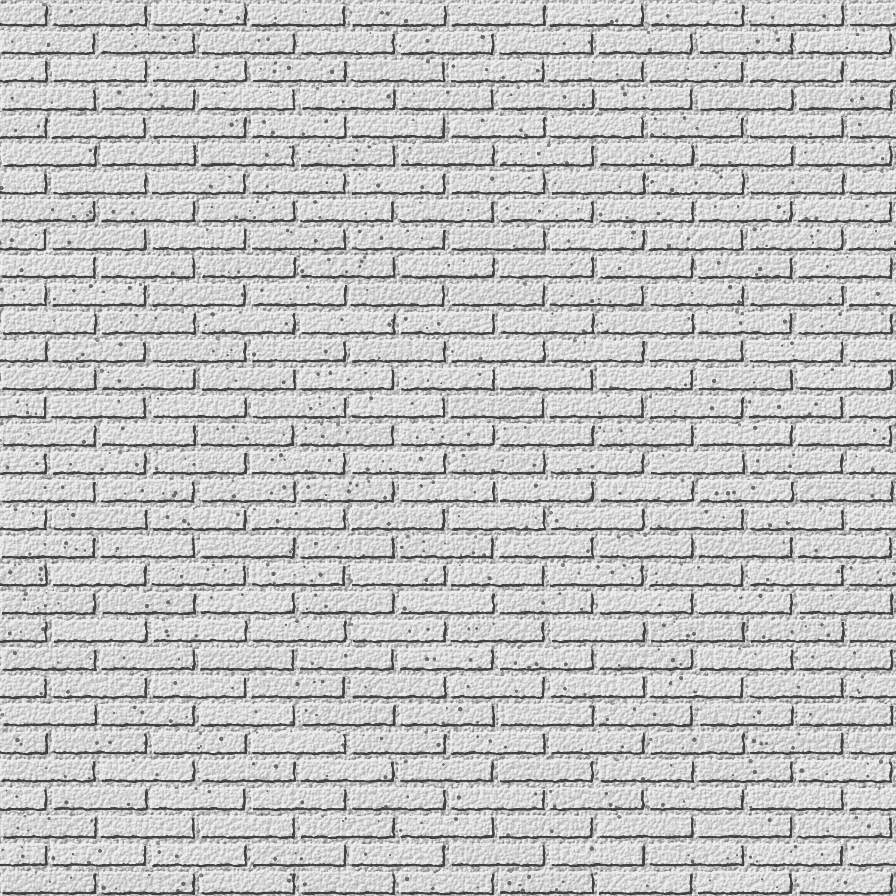
Write a Shadertoy shader that draws this texture.

```glsl
#define TAU 6.28318
#define COLS 9.0
#define ROWS 32.0
#define HALF_BRICK vec2(1.665, 0.365) // in row heights
#define LINE_WIDTH 0.085              // in row heights
#define BRICK_TONE 0.84
#define MORTAR_TONE 0.785
#define LINE_TONE 0.25
#define PIT_TONE 0.36
#define GRAIN_DEPTH 0.30
#define GRAIN_STEP 0.0018
#define PIT_SHARE 0.13

vec2 hash2(vec2 c) {
    vec3 q = fract(c.xyx * vec3(0.1031, 0.1030, 0.0973));
    q += dot(q, q.yzx + 33.33);
    return fract((q.xx + q.yz) * q.zy);
}

// Wrapping cellular noise: distance to the nearest point, and its random value
vec2 cellular(vec2 uv, float cells) {
    vec2 p = uv * cells, base = floor(p);
    vec2 nearest = vec2(9.0, 0.0);
    for (int j = -1; j <= 1; j++)
    for (int i = -1; i <= 1; i++) {
        vec2 cell = base + vec2(i, j);
        vec2 wrapped = mod(cell, cells);
        float dist = length(cell + hash2(wrapped + 3.7) - p);
        if (dist < nearest.x) nearest = vec2(dist, hash2(wrapped + 71.3).x);
    }
    return nearest;
}

// Height of the rough plaster surface
float grainHeight(vec2 uv) {
    return -cellular(uv, 176.0).x - 0.6 * cellular(uv, 290.0).x;
}

// Slight unevenness of the courses, periodic over the canvas
vec2 wobble(vec2 uv) {
    vec2 a = sin(TAU * vec2(23.0 * uv.x + 41.0 * uv.y, 19.0 * uv.x - 27.0 * uv.y));
    vec2 b = sin(TAU * vec2(67.0 * uv.y - 31.0 * uv.x, 53.0 * uv.x + 11.0 * uv.y));
    return 0.011 * (a + b);
}

// Signed distance to the brick, in row heights; also gives its wrapped index
float brickDistance(vec2 uv, out vec2 id) {
    float row = floor(uv.y * ROWS);
    float x = uv.x * COLS - (mod(row, 2.0) < 0.5 ? 0.97 : 0.48);
    id = vec2(mod(floor(x), COLS), mod(row, ROWS));
    vec2 jitter = hash2(id + 17.0) - 0.5;
    vec2 local = vec2((fract(x) - 0.5) * ROWS / COLS, fract(uv.y * ROWS) - 0.515);
    local += wobble(uv) + jitter * vec2(0.07, 0.02);
    vec2 q = abs(local) - HALF_BRICK + 0.03;
    return length(max(q, 0.0)) + min(max(q.x, q.y), 0.0) - 0.03;
}

void mainImage(out vec4 fragColor, in vec2 fragCoord) {
    vec2 uv = fragCoord / iResolution.xy;
    float soft = 0.55 * ROWS / iResolution.y;
    vec2 toLight = vec2(-1.0, 1.0);

    // Rough surface, lit from the upper left
    float height = grainHeight(uv);
    float relief = height - grainHeight(uv + toLight * GRAIN_STEP * 0.7);

    // Raised bricks: compare the plateau here with the one toward the light
    vec2 id, litId;
    float rough = 0.035 * (height + 0.8);
    float dist = brickDistance(uv, id) - rough;
    float litDist = brickDistance(fract(uv + toLight * LINE_WIDTH / ROWS), litId) - rough;
    float brick = smoothstep(soft, -soft, dist);
    float edge = brick - smoothstep(soft, -soft, litDist);

    // Base tone with a small difference between bricks
    float tone = mix(MORTAR_TONE, BRICK_TONE + 0.025 * (hash2(id).x - 0.5), brick);
    tone += relief * GRAIN_DEPTH * mix(1.35, 1.0, brick);

    // Broken groove around each brick
    float groove = exp(-pow((dist - 0.05) / 0.045, 2.0));
    tone -= 0.16 * groove * smoothstep(-0.6, -1.0, height);

    // Scattered pits
    vec2 pit = cellular(uv + 0.15 * wobble(uv) / ROWS, 96.0);
    float radius = 0.1 + 0.14 * fract(pit.y * 57.0);
    float pitSoft = 48.0 / iResolution.y;
    float pitMask = smoothstep(radius + pitSoft, radius - pitSoft, pit.x);
    pitMask *= step(1.0 - PIT_SHARE, pit.y) * mix(0.3, 0.9, brick);
    tone = mix(tone, PIT_TONE, pitMask);

    // Bright upper left edge, dark lower right edge
    tone = min(tone + 0.1 * max(edge, 0.0), 0.93);
    tone = mix(tone, LINE_TONE, clamp(-edge, 0.0, 1.0));

    fragColor = vec4(vec3(clamp(tone, 0.0, 1.0)), 1.0);
}
```
